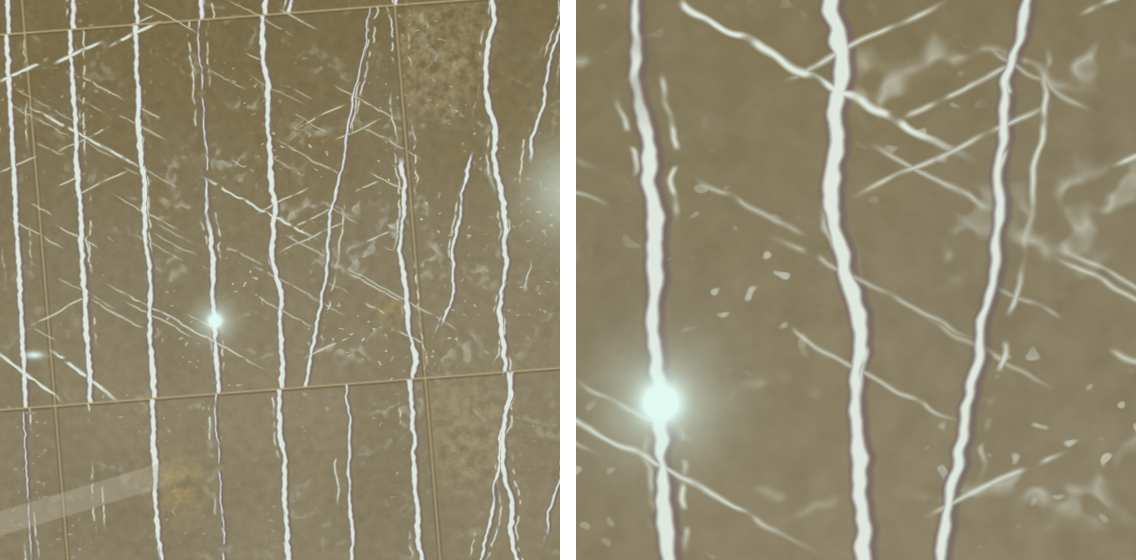
Left, the full canvas; right, a detail of the centre.
This texture is drawn by a Shadertoy shader. Its source:

```glsl
// Glossy brown marble wall tiles with pale veins, thin tilted joints and lamp reflections.
#define TILE_SIZE vec2(.665, .67)
#define TILE_ORIGIN vec2(.121, .268)
#define TILE_TILT vec2(.082, -.075)
#define VEIN_SPACING .1146
#define VEIN_WIDTH .0039
#define STREAK_COUNT 64
#define BROWN vec3(.475, .425, .295)
#define OLIVE vec3(.54, .505, .4)
#define PALE vec3(.87, .91, .87)
#define FRINGE vec3(.46, .4, .4)
#define JOINT vec3(.66, .6, .46)

vec2 hash2(vec2 p) {
  p = vec2(dot(p, vec2(127.1, 311.7)), dot(p, vec2(269.5, 183.3)));
  return fract(sin(p) * 43758.5);
}

float slope(vec2 i, vec2 f, vec2 o) { return dot(hash2(i + o) * 2. - 1., f - o); }

// Gradient noise, roughly -0.6 to 0.6
float noise(vec2 p) {
  vec2 i = floor(p), f = fract(p), u = f * f * (3. - 2. * f), e = vec2(0, 1);
  return mix(mix(slope(i, f, e.xx), slope(i, f, e.yx), u.x),
             mix(slope(i, f, e.xy), slope(i, f, e.yy), u.x), u.y);
}

float fbm(vec2 p) {
  float sum = 0., amp = .6;
  for (int i = 0; i < 4; i++) {
    sum += amp * noise(p);
    p = p * 2.1 + 7.3;
    amp *= .5;
  }
  return sum;
}

// Soft line of half width w at signed distance d
float line(float d, float w) {
  float soft = .0015 + .6 / iResolution.y;
  return 1. - smoothstep(w - soft, w + soft, abs(d));
}

// Tapered straight streak centred on c
float streak(vec2 p, vec2 c, vec2 dir, float len, float w) {
  p -= c;
  float across = dot(p, vec2(-dir.y, dir.x));
  return line(across, w) * (1. - smoothstep(.3, .5, abs(dot(p, dir)) / len));
}

// Round spot of light
float spot(vec2 p, float tightness) { return exp(-tightness * dot(p, p)); }

// Upright veins: x = vein, y = dark fringe
vec2 uprightVeins(vec2 uv, vec2 tile) {
  float row = floor(tile.y), t = fract(tile.y);
  vec2 result = vec2(0);
  for (int i = 0; i < 10; i++) {
    float k = float(i);
    float leaning = i < 5 || (row < 0. && i == 5) ? 0. : mod(k, 2.);
    float x = .029 + VEIN_SPACING * k - .056 * max(k - 7., 0.) - .03 * row;
    x += mix(-.035, .11, leaning) * (t - .5);
    x += noise(vec2(t * 7., k * 5.3)) * (.002 + .003 * k);
    x += noise(vec2(t * 22., k * 9.1)) * (.003 + .0006 * k);
    x += noise(vec2(t * 65., k * 4.7)) * .003;
    float d = uv.x - x;

    // Some veins stop partway up the tile, others break up
    float top = row == 0. && (i == 6 || i == 7) ? .6 : 1.2;
    float bottom = i == 9 ? .55 : (i == 7 ? .13 : -.2);
    float shown = smoothstep(bottom, bottom + .03, t) * (1. - smoothstep(top - .03, top, t));
    shown *= row < 0. && i == 1 ? 0. : 1.;
    float faint = i == 3 ? smoothstep(.4, .6, t) : (row < 0. && i == 0 ? 1. : 0.);
    shown *= 1. - faint * (1. - smoothstep(-.2, .1, noise(vec2(t * 28., k + .5))));
    float w = VEIN_WIDTH * mix(1., .62, leaning) * mix(1., .3, faint);
    w *= i == 5 ? mix(1.25, .35, t) : 1.;
    w *= 1. + .7 * noise(vec2(t * 14., k * 3.3 + row)) + .7 * noise(vec2(t * 60., k * 8.1));
    result = max(result, vec2(line(d, w), line(d - .0012, w + .0032)) * shown);

    // Broken hairlines running beside each vein
    for (float s = 0.; s < 2.; s++) {
      vec2 r = hash2(vec2(k + 20. * s, row)) - .5;
      float side = d + .05 * r.x + .03 * (t - .5) * r.y;
      side += .015 * noise(vec2(t * 6., k * 2.7 + s)) + .004 * noise(vec2(t * 40., k + s * .4));
      float broken = smoothstep(0., .15, noise(vec2(t * 6., k * 3.7 + row + s * .5)));
      broken *= smoothstep(-.25, .1, noise(vec2(t * 50., k * 1.7 + s)));
      result.x = max(result.x, line(side, .0015) * broken * .9);
    }
  }
  return result;
}

// Slanted cracks: a few strong ones and many scattered hairlines
float slantedVeins(vec2 uv) {
  vec2 p = uv + .006 * vec2(noise(uv * 18.), noise(uv * 18. + 40.));
  p += .003 * noise(uv * 60.);
  vec2 down = vec2(.88, -.475), up = vec2(.903, .43);
  float v = streak(p, vec2(.328, .42), down, .36, .0012) * .9;
  for (float k = 0.; k < 3.; k++) {
    if (k < 2.) {
      v = max(v, streak(p, vec2(.152, .755) + k * vec2(.31, -.126), down, .26, .0021));
      v = max(v, streak(p, vec2(.05 + .1 * k, .33), vec2(.8, -.6), .17, .0026));
    }
    v = max(v, streak(p, vec2(.04, .874) + k * vec2(.1, .033), up, .11, .0026));
  }
  for (int i = 0; i < STREAK_COUNT; i++) {
    vec2 r = hash2(vec2(i, 3)), s = hash2(vec2(i, 8));
    vec2 c = vec2(.78 * r.x, .98 - .62 * r.y);
    float hair = streak(p, c, s.y > .8 ? up : down, .04 + .12 * s.x, .0011);
    v = max(v, hair * (.4 + .55 * s.y));
  }
  return v * smoothstep(-.4, 0., noise(uv * 60.));
}

void mainImage(out vec4 fragColor, in vec2 fragCoord) {
  vec2 uv = fragCoord / iResolution.xy;
  vec2 tile = (uv + TILE_TILT * uv.yx - TILE_ORIGIN) / TILE_SIZE, cell = fract(tile);

  // Cloudy stone, browner towards the top
  float cloud = fbm(uv * 5.), grain = fbm(uv * 55.);
  vec3 col = mix(OLIVE, BROWN, smoothstep(.3, .95, uv.y + .5 * cloud - .15 * uv.x));
  col += .06 * (cloud + grain);

  // Pale mottling in the right-hand tiles, and two stains
  float corner = length((cell - vec2(.11, .86)) / vec2(.14, .2));
  float mottle = (1. - smoothstep(.5, 1.2, corner + cloud)) * step(1., tile.x);
  float stain = spot(uv - vec2(.7, .445), 1500.) + spot(uv - vec2(.31, .14), 400.);
  float speckle = clamp(.35 + 1.8 * grain, 0., 1.);
  col = mix(col, JOINT, mottle * speckle * .75);
  col = mix(col, vec3(.7, .6, .38), min(stain, 1.) * speckle);

  // Curly hairlines and small flecks, densest right of the middle
  float dense = 1. - smoothstep(.1, .55, length(uv - .6));
  float curl = line(fbm(uv * 8. + 3.) * .045, .0009) * smoothstep(-.05, .2, noise(uv * 12.));
  curl *= smoothstep(-.2, .15, noise(uv * 70.));
  float fleck = smoothstep(.26, .42, noise(uv * vec2(95, 120)));
  fleck *= smoothstep(-.1, .3, noise(uv * 9. + 9.));
  col = mix(col, PALE, (.25 + .35 * dense) * max(curl, fleck));

  // Joints, each with a dark edge
  vec2 gap = (cell - step(.5, cell)) * TILE_SIZE;
  col = mix(col, BROWN * .8, .6 * max(line(gap.x, .0045), line(gap.y + .002, .003)));
  col = mix(col, JOINT, .85 * line(gap.x, .0024));

  // Veins over their fringes
  vec2 upright = uprightVeins(uv, tile);
  col = mix(col, FRINGE, .7 * upright.y);
  col = mix(col, PALE, max(upright.x, slantedVeins(uv)));
  col = mix(col, JOINT * 1.1, .9 * line(gap.y, .0016));

  // Reflected light band and lamps
  float band = line(uv.y - .065 - .3 * uv.x, .022) * (1. - smoothstep(.22, .38, uv.x));
  col = mix(col, vec3(.7, .67, .6), .45 * band);
  vec2 lamp = uv - vec2(.384, .427);
  float glow = .55 * spot(lamp, 900.) + spot(lamp, 7000.) + .55 * spot(uv - vec2(1.02, .66), 160.);
  glow += .95 * spot((uv - vec2(.061, .366)) * vec2(1, 2.6), 3500.);
  fragColor = vec4(mix(col, vec3(.88, .98, .95), min(glow, 1.)), 1);
}
```
